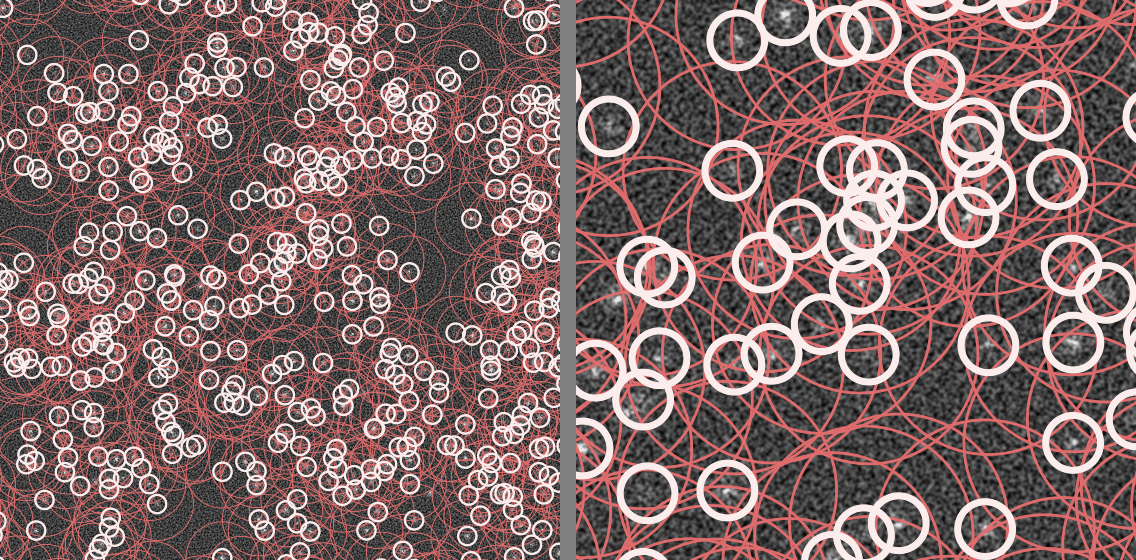
Left: the whole. Right: its middle third, enlarged.
Give the GLSL for this pattern, as a WebGL 2 fragment shader.

```glsl
#version 300 es
precision highp float;
// Grainy dark field of faint specks, each marked by a small white ring and a wide thin red ring.

uniform vec2 u_resolution;
out vec4 fragColor;

// Integer hash: three values in 0..1 per lattice cell and layer
vec3 hash3(vec2 cell, int layer) {
    uvec3 v = uvec3(ivec3(ivec2(cell), layer)) * 1664525u + 1013904223u;
    v.x += v.y * v.z;
    v.y += v.z * v.x;
    v.z += v.x * v.y;
    v ^= v >> 16u;
    v.x += v.y * v.z;
    v.y += v.z * v.x;
    v.z += v.x * v.y;
    return vec3(v >> 8u) / 16777216.0;
}

float cornerSlope(vec2 cell, vec2 offset, int layer) {
    float angle = 6.28318 * hash3(cell, layer).x;
    return dot(vec2(cos(angle), sin(angle)), offset);
}

float gradientNoise(vec2 p, int layer) {
    vec2 i = floor(p), f = p - i;
    vec2 u = f * f * f * (f * (f * 6.0 - 15.0) + 10.0);
    vec2 e = vec2(1.0, 0.0);
    return mix(
        mix(cornerSlope(i, f, layer), cornerSlope(i + e.xy, f - e.xy, layer), u.x),
        mix(cornerSlope(i + e.yx, f - e.yx, layer), cornerSlope(i + e.xx, f - e.xx, layer), u.x),
        u.y);
}

// Smooth coverage of a circle outline
float ring(float dist, float radius, float width, float pixel) {
    float edge = abs(dist - radius) - 0.5 * width;
    return 1.0 - smoothstep(-0.6 * pixel, 0.6 * pixel, edge);
}

// Bright core with a soft halo
float speck(float dist) {
    float core = dist / 0.0028, halo = dist / 0.008;
    return 0.5 * exp(-core * core) + 0.2 * exp(-halo * halo);
}

void main() {
    vec2 p = gl_FragCoord.xy / u_resolution.y;
    float pixel = 1.0 / u_resolution.y;
    const float cells = 20.0;

    // Film grain from two turned layers
    mat2 turn = mat2(0.8, 0.6, -0.6, 0.8);
    float grain = gradientNoise(turn * p * 390.0, 11)
                + gradientNoise(p * turn * 270.0 + 7.3, 12);

    // Scattered markers, gathered into clusters by a slow density field
    float redGap = 1.0, white = 0.0, glow = 0.0;
    vec2 home = floor(p * cells);
    for (int y = -2; y <= 2; y++) {
        for (int x = -2; x <= 2; x++) {
            vec2 cell = home + vec2(x, y);
            float density = clamp(0.35 + 0.7 * gradientNoise(cell * 0.27 + 0.37, 5), 0.03, 0.85);
            for (int slot = 0; slot < 3; slot++) {
                vec3 h = hash3(cell, 20 + slot);
                if (h.z > density + 0.02) continue;
                float dist = length(p - (cell + h.xy) / cells);
                float strength = hash3(cell, 40 + slot).x;
                glow += (0.25 + 0.75 * strength) * speck(dist);
                if (h.z > density) continue; // a few specks stay unmarked
                redGap *= 1.0 - ring(dist, 0.065, 0.0017, pixel);
                white = max(white, ring(dist, 0.0163, 0.0042, pixel));
            }
        }
    }

    // Layers: grain and specks, red outlines, white outlines
    vec3 color = vec3(clamp(0.245 + 0.25 * grain + glow * (1.0 + 0.6 * grain), 0.03, 0.9));
    color = mix(color, vec3(0.90, 0.43, 0.43), 0.95 * (1.0 - redGap));
    color = mix(color, vec3(0.99, 0.93, 0.93), white);
    fragColor = vec4(color, 1.0);
}
```
